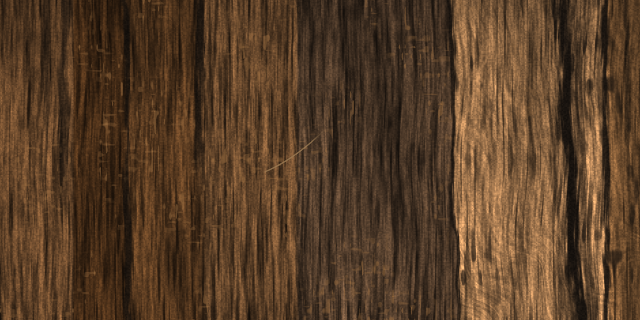
Write a WebGL 2 fragment shader that draws this texture.

```glsl
#version 300 es
precision highp float;
// Weathered wooden boards with vertical grain, charred streaks and a thin scratch.

uniform vec2 u_resolution;
out vec4 fragColor;

// Board colours, left to right.
const vec3 BOARD[7] = vec3[7](
    vec3(0.35, 0.24, 0.145), vec3(0.26, 0.165, 0.085), vec3(0.32, 0.21, 0.115),
    vec3(0.41, 0.285, 0.175), vec3(0.285, 0.212, 0.152), vec3(0.58, 0.425, 0.28),
    vec3(0.43, 0.30, 0.18));
// Seams between boards: x at top, shift toward bottom, softness, wobble.
const vec4 SEAM[6] = vec4[6](
    vec4(0.230, 0.000, 0.004, 0.002), vec4(0.394, 0.010, 0.012, 0.006),
    vec4(0.635, 0.000, 0.020, 0.010), vec4(0.932, -0.004, 0.008, 0.005),
    vec4(1.402, 0.036, 0.005, 0.016), vec4(1.885, 0.018, 0.008, 0.014));
const int PALE_SEAM = 4;
// Charred streaks: x at top, shift toward bottom, half width, strength.
const vec4 STREAK[10] = vec4[10](
    vec4(0.140, 0.000, 0.012, 0.35), vec4(0.198, 0.014, 0.020, 0.55),
    vec4(0.394, 0.010, 0.010, 0.70), vec4(0.622, 0.012, 0.015, 0.75),
    vec4(0.935, -0.004, 0.007, 0.45), vec4(1.400, 0.036, 0.007, 0.75),
    vec4(1.756, 0.056, 0.024, 0.95), vec4(1.775, 0.040, 0.060, 0.45),
    vec4(1.882, 0.020, 0.013, 0.88), vec4(1.955, 0.010, 0.008, 0.45));
// Height at which each streak dies out.
const float STREAK_END[10] = float[10](
    0.25, 0.30, -1.0, 0.32, -1.0, -1.0, -1.0, -1.0, -1.0, 0.45);

const vec3 CHAR_COLOR = vec3(0.085, 0.067, 0.052);
const vec3 FLECK_COLOR = vec3(0.61, 0.43, 0.25);
const vec3 SCRATCH_COLOR = vec3(0.62, 0.49, 0.33);
const float GRAIN_CONTRAST = 1.65;
const float SPECKLE_CONTRAST = 0.30;
const float PORE_DEPTH = 0.42;

float hash(vec2 p) {
    vec3 q = fract(p.xyx * 0.1031);
    q += dot(q, q.yzx + 33.33);
    return fract((q.x + q.y) * q.z);
}

float noise(vec2 p) {
    vec2 i = floor(p), f = fract(p);
    f = f * f * (3.0 - 2.0 * f);
    return mix(mix(hash(i), hash(i + vec2(1, 0)), f.x),
               mix(hash(i + vec2(0, 1)), hash(i + vec2(1, 1)), f.x), f.y);
}

// Layers of long thin fibres, centred on zero.
float fibres(vec2 p) {
    return 0.30 * noise(p * vec2(60.0, 3.5))
         + 0.40 * noise(p * vec2(135.0, 8.0) + 17.0)
         + 0.30 * noise(p * vec2(230.0, 26.0) + 41.0) - 0.5;
}

// Sideways drift of a vertical line; each seed wanders differently.
float wander(float y, float seed) {
    return noise(vec2(y * 5.0, seed)) + 0.4 * noise(vec2(y * 27.0, seed + 9.0)) - 0.7;
}

// Thin bent scratch: x is coverage along a parabola.
float scratch(vec2 p) {
    float t = (p.x - 0.82) / 0.19;
    float slope = (0.075 + 0.11 * t) / 0.19;
    float d = abs(p.y - 0.46 - t * (0.075 + 0.055 * t)) / sqrt(1.0 + slope * slope);
    float ends = smoothstep(0.0, 0.08, t) * (1.0 - smoothstep(0.75, 1.05, t));
    return ends * (1.0 - smoothstep(0.0008, 0.0035, d));
}

void main() {
    vec2 p = gl_FragCoord.xy / u_resolution * vec2(2.0, 1.0);
    float drop = 1.0 - p.y;

    // Boards
    vec3 color = BOARD[0];
    float pale = 0.0;
    for (int i = 0; i < 6; i++) {
        vec4 s = SEAM[i];
        float x = s.x + s.y * drop + s.w * wander(p.y, float(i) * 13.0);
        float side = smoothstep(-s.z, s.z, p.x - x);
        color = mix(color, BOARD[i + 1], side);
        if (i == PALE_SEAM) pale = side;
    }
    color *= 0.82 + 0.36 * noise(p * vec2(9.0, 1.6) + 3.0);
    color *= mix(1.0, 0.84, smoothstep(0.55, 1.0, p.y));
    color *= 1.0 + pale * 0.16 * (drop - 0.45);

    // Grain, pores and fine speckle
    vec2 bend = p + vec2(0.012 * (1.0 + pale) * noise(p * vec2(7.0, 4.0)), 0.0);
    float grain = fibres(bend);
    float pores = smoothstep(0.62, 0.92, noise(bend * vec2(125.0, 6.0) + 70.0));
    float speckle = noise(p * 235.0) - 0.5;
    color *= 1.0 + GRAIN_CONTRAST * mix(1.0, 0.72, pale) * grain;
    color *= 1.0 - PORE_DEPTH * pores;
    color *= 1.0 + SPECKLE_CONTRAST * speckle;

    // Slanted scuffs and dark nicks on the pale wood
    float angle = 0.35 + 0.5 * (noise(p * 6.0 + 5.0) - 0.5);
    vec2 slant = mat2(cos(angle), -sin(angle), sin(angle), cos(angle)) * p;
    float scuff = noise(slant * vec2(120.0, 9.0)) - 0.5;
    color *= 1.0 + 0.32 * pale * scuff;
    float nick = smoothstep(0.70, 0.86, noise(bend * vec2(58.0, 15.0) + 23.0));
    nick *= smoothstep(0.45, 0.70, noise(p * vec2(10.0, 5.0) + 31.0));
    color = mix(color, CHAR_COLOR, 0.65 * pale * nick);

    // Small warm flecks on the darker wood
    float fleck = smoothstep(0.76, 0.92, noise(p * vec2(105.0, 34.0) + 90.0));
    float smudge = smoothstep(0.74, 0.92, noise(p * vec2(48.0, 95.0) + 57.0));
    float patches = smoothstep(0.35, 0.75, noise(p * vec2(11.0, 6.0) + 12.0));
    color = mix(color, FLECK_COLOR, (1.0 - 0.6 * pale) * patches * (0.5 * fleck + 0.32 * smudge));

    // Charred streaks with ragged edges
    for (int i = 0; i < 10; i++) {
        vec4 s = STREAK[i];
        float seed = i == 5 ? float(PALE_SEAM) * 13.0 : float(i) * 7.0 + 80.0;
        float x = s.x + s.y * drop + 0.016 * wander(p.y, seed);
        float d = abs(p.x - x) / s.z + 1.8 * grain;
        float cover = 1.0 - smoothstep(0.25, 1.25, d);
        cover *= smoothstep(STREAK_END[i], STREAK_END[i] + 0.25, p.y);
        color = mix(color, CHAR_COLOR * (1.0 + 0.6 * speckle), cover * s.w);
    }

    color = mix(color, SCRATCH_COLOR, 0.75 * scratch(p));
    fragColor = vec4(clamp(color, 0.0, 1.0), 1.0);
}
```
